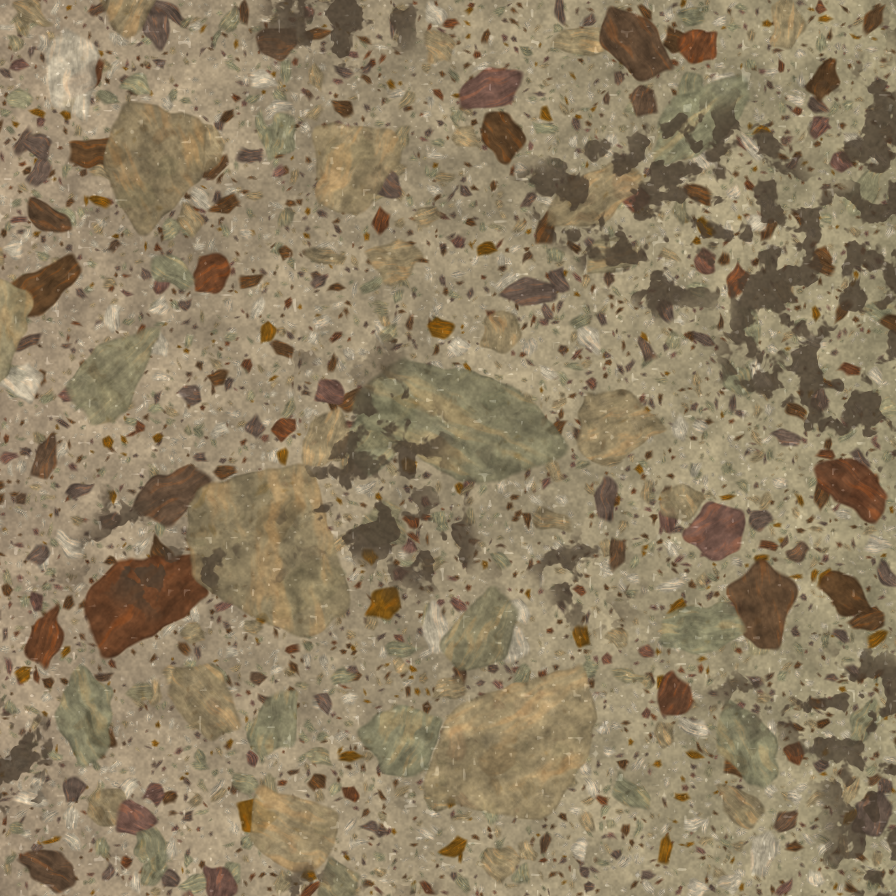
This texture is drawn by a WebGL 2 fragment shader. Its source:

```glsl
#version 300 es
precision highp float;
precision highp int;
// Polished conglomerate: angular stones of many sizes set in a sandy ground.
// Jittered grids of rounded polygons are laid from fine to coarse, each stone
// streaked along its own axis, then dark mineral stains and grain are added.

#define GROUND vec3(0.625, 0.568, 0.458)
#define KHAKI  vec3(0.540, 0.475, 0.350)
#define GREEN  vec3(0.490, 0.480, 0.370)
#define CHALK  vec3(0.740, 0.695, 0.600)
#define BROWN  vec3(0.345, 0.245, 0.150)
#define PLUM   vec3(0.385, 0.320, 0.275)
#define OCHRE  vec3(0.460, 0.310, 0.080)
#define STAIN  vec3(0.285, 0.240, 0.190)
#define ROUGHNESS 0.007
#define STREAKS 0.55
#define GRAIN 0.22
#define SOFTNESS 0.0011

uniform vec2 u_resolution;
out vec4 fragColor;

// Integer hash of a lattice cell, giving three values from 0 to 1.
vec3 hash3(ivec2 cell, int seed) {
    uvec3 v = uvec3(uint(cell.x), uint(cell.y), uint(seed)) * 1664525u + 1013904223u;
    v.x += v.y * v.z; v.y += v.z * v.x; v.z += v.x * v.y;
    v ^= v >> 16u;
    v.x += v.y * v.z; v.y += v.z * v.x; v.z += v.x * v.y;
    return vec3(v >> 8u) / 16777216.0;
}

float noise(vec2 p) {
    ivec2 c = ivec2(floor(p));
    vec2 f = fract(p);
    f = f * f * (3.0 - 2.0 * f);
    float low = mix(hash3(c, 7).x, hash3(c + ivec2(1, 0), 7).x, f.x);
    float high = mix(hash3(c + ivec2(0, 1), 7).x, hash3(c + ivec2(1, 1), 7).x, f.x);
    return mix(low, high, f.y);
}

float fbm(vec2 p) {
    float sum = 0.0, amp = 0.533;
    for (int i = 0; i < 4; i++) {
        sum += amp * noise(p);
        p = mat2(1.6, 1.2, -1.2, 1.6) * p + 17.3;
        amp *= 0.5;
    }
    return sum;
}

float smoothMax(float a, float b, float k) {
    float h = max(k - abs(a - b), 0.0) / k;
    return max(a, b) + 0.25 * h * h * k;
}

// Irregular convex five-sided outline with softened corners.
float stoneShape(vec2 p, ivec2 cell, int seed) {
    float d = -1.0;
    for (int k = 0; k < 5; k++) {
        vec3 r = hash3(cell, seed + 10 + k);
        float angle = (float(k) + 0.5 * (r.x - 0.5)) * 1.25664;
        float side = dot(p, vec2(cos(angle), sin(angle))) - mix(0.62, 1.0, r.y);
        d = smoothMax(d, side, 0.22);
    }
    return d;
}

vec3 stoneColour(vec3 r, float dark, float chalk) {
    if (r.x < dark) {
        vec3 deep = mix(BROWN, PLUM, smoothstep(0.3, 0.7, r.y));
        deep.r += 0.05 * step(0.75, fract(r.y * 7.0));
        return r.z > 0.87 ? OCHRE : deep;
    }
    return r.z < chalk ? CHALK : mix(KHAKI, GREEN, smoothstep(0.25, 0.65, r.y)) * mix(0.94, 1.12, r.z);
}

// One grid of scattered stones, painted over the colour so far.
void addStones(inout vec3 col, vec2 uv, float cells, float density, float dark, float chalk, int seed) {
    vec2 g = uv * cells;
    ivec2 home = ivec2(floor(g));
    float edge = SOFTNESS + 0.5 / u_resolution.y;
    for (int j = -1; j <= 1; j++)
    for (int i = -1; i <= 1; i++) {
        ivec2 cell = home + ivec2(i, j);
        vec3 place = hash3(cell, seed), form = hash3(cell, seed + 1), tint = hash3(cell, seed + 2);
        if (place.z > density) continue;
        float size = mix(0.18, 0.45, form.x * form.x), stretch = mix(1.0, 1.45, form.z);
        float turn = 6.28319 * form.y;
        vec2 p = g - vec2(cell) - 0.2 - 0.6 * place.xy;
        p = mat2(cos(turn), sin(turn), -sin(turn), cos(turn)) * p;
        p *= vec2(1.0 / stretch, stretch) / size;
        if (dot(p, p) > 3.0) continue;
        float d = stoneShape(p, cell, seed) * size / (cells * stretch);
        float cover = 1.0 - smoothstep(-edge, edge, d);
        if (cover <= 0.0) continue;
        float streak = fbm(p * vec2(1.5, 5.0) + 40.0 * tint.xy) - 0.5;
        vec3 body = stoneColour(tint, dark, chalk);
        body *= 1.0 + STREAKS * streak + 0.5 * (fbm(uv * 75.0) - 0.5);
        body += vec3(0.05, 0.0, -0.03) * smoothstep(0.05, 0.25, streak);
        body *= 1.0 - 0.13 * smoothstep(-0.004, 0.0, d);
        col = mix(col, body, cover * (tint.x < dark ? 0.95 : 0.82));
    }
}

void main() {
    vec2 uv = gl_FragCoord.xy / u_resolution.y;
    vec2 rough = uv + ROUGHNESS * (vec2(noise(uv * 65.0), noise(uv * 65.0 + 31.7)) - 0.5);

    // Sandy ground with a slow drift from pinkish to olive.
    vec3 col = GROUND * (1.0 + 0.35 * (fbm(uv * 38.0) - 0.5) + 0.25 * (fbm(uv * 9.0) - 0.5));
    col += vec3(0.012, -0.004, 0.008) * (1.0 - 2.0 * uv.x);

    // Stones from fine to coarse: cells, density, dark share, chalk share.
    addStones(col, rough, 112.0, 0.45, 0.35, 0.55, 100);
    addStones(col, rough, 60.0, 0.50, 0.32, 0.45, 200);
    addStones(col, rough, 30.0, 0.50, 0.38, 0.35, 300);
    addStones(col, rough, 15.0, 0.45, 0.50, 0.15, 400);
    addStones(col, rough, 8.0, 0.55, 0.45, 0.06, 500);
    addStones(col, rough, 4.2, 0.70, 0.10, 0.0, 600);

    // Ragged dark stains, gathered towards the upper right.
    float region = fbm(uv * 5.0 + 3.1) + 0.22 * smoothstep(1.1, 1.8, uv.x + uv.y);
    float stain = smoothstep(0.52, 0.60, fbm(rough * 42.0 + 9.0)) * smoothstep(0.60, 0.74, region);
    col = mix(col, STAIN, 0.8 * stain);

    // Fine mineral grain and rare bright flecks.
    float grain = 0.6 * noise(uv * 240.0) + 0.4 * noise(uv * 420.0 + 5.0);
    col *= 1.0 + GRAIN * (grain - 0.5);
    col += 0.13 * smoothstep(0.86, 0.97, noise(uv * 170.0 + 80.0));
    fragColor = vec4(clamp(col, 0.0, 1.0), 1.0);
}
```
